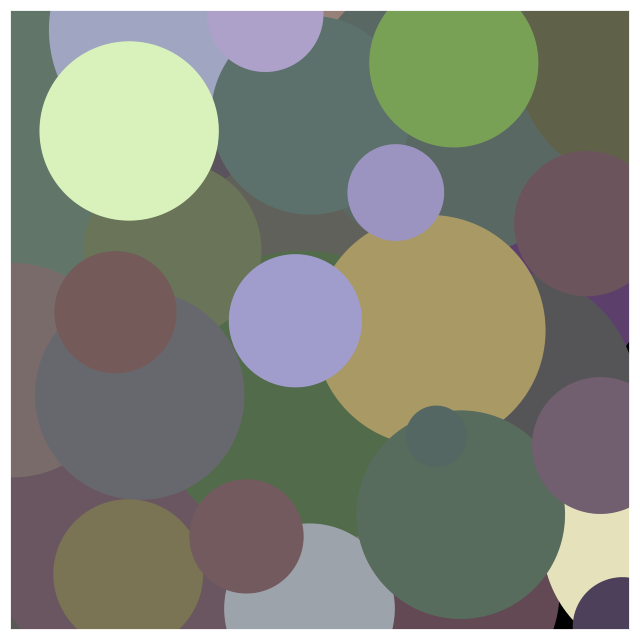
A three.js fragment shader for this background:

```glsl
varying vec2 vUv;

#define DISCS 36
#define MARGIN 0.017
#define RADIUS_MIN 0.06
#define RADIUS_MAX 0.24
#define RADIUS_CURVE 0.7
#define SCATTER 0.12
#define TINT_SPREAD 0.16
#define EDGE 0.001
#define SEED 3.7
#define EARTH vec3(0.40, 0.39, 0.36)

vec3 hash3(float n) {
  vec3 p = fract(vec3(n + SEED) * vec3(0.1031, 0.1030, 0.0973));
  p += dot(p, p.yzx + 33.33);
  return fract((p.xxy + p.yzz) * p.zyx);
}

// Weighted choice from the base colours, pick in 0..1
vec3 palette(float pick) {
  if (pick < 0.46) return EARTH;
  if (pick < 0.64) return vec3(0.63, 0.58, 0.73); // lavender
  if (pick < 0.70) return EARTH;
  if (pick < 0.76) return vec3(0.85, 0.90, 0.78); // pale
  if (pick < 0.86) return vec3(0.37, 0.28, 0.37); // plum
  if (pick < 0.94) return vec3(0.65, 0.57, 0.42); // tan
  if (pick < 0.96) return vec3(0.41, 0.66, 0.40); // green
  return EARTH;
}

// 1 inside the shape, 0 outside, for a signed distance
float coverage(float signedDistance) {
  return 1.0 - smoothstep(-EDGE, EDGE, signedDistance);
}

void main() {
  vec3 color = vec3(0.0);

  // Opaque discs, painted from the large ones at the back to the small in front
  for (int i = 0; i < DISCS; i++) {
    float depth = float(DISCS - 1 - i);
    vec3 shape = hash3(depth * 7.0 + 1.0);
    vec3 tint = hash3(depth * 11.0 + 5.0) - 0.5;

    // Even low-discrepancy spread, loosened by a random offset
    vec2 center = fract(depth * vec2(0.7549, 0.5698) + vec2(0.65, 0.37));
    center += (shape.xy - 0.5) * SCATTER;

    float growth = pow(depth / float(DISCS - 1), RADIUS_CURVE);
    float radius = mix(RADIUS_MIN, RADIUS_MAX, growth) * mix(0.75, 1.3, shape.z);

    vec3 discColor = clamp(palette(fract(depth * 0.61803)) + tint * TINT_SPREAD, 0.0, 1.0);
    color = mix(color, discColor, coverage(length(vUv - center) - radius));
  }

  // White frame around the panel
  vec2 fromCenter = abs(vUv - 0.5);
  float panel = max(fromCenter.x, fromCenter.y) - (0.5 - MARGIN);
  gl_FragColor = vec4(mix(vec3(1.0), color, coverage(panel)), 1.0);
}
```
